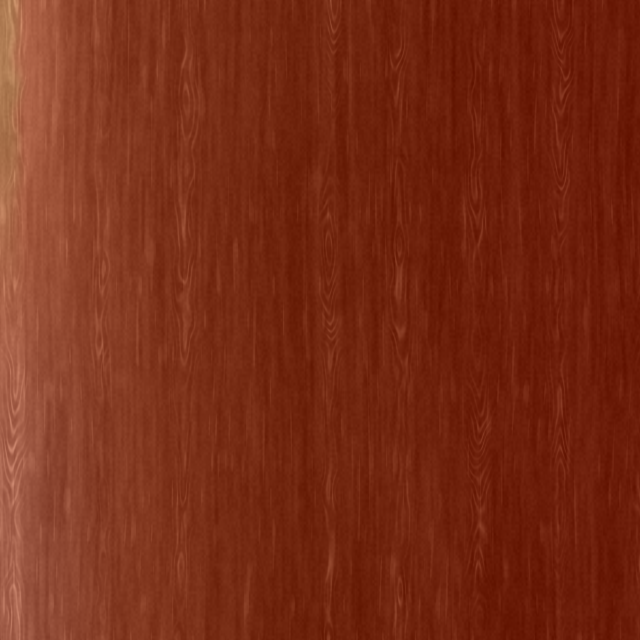
A WebGL 1 fragment shader for this texture:

```glsl
precision highp float;
// Reddish-brown wood veneer with vertical grain, arched figures and light from the left.
uniform vec2 u_resolution;

float hash(vec2 p) {
  vec3 q = fract(vec3(p.xyx) * 0.1031);
  q += dot(q, q.yzx + 33.33);
  return fract((q.x + q.y) * q.z);
}

float noise(vec2 p) {
  vec2 cell = floor(p);
  vec2 f = fract(p);
  f = f * f * (3.0 - 2.0 * f);
  return mix(mix(hash(cell), hash(cell + vec2(1.0, 0.0)), f.x),
             mix(hash(cell + vec2(0.0, 1.0)), hash(cell + vec2(1.0)), f.x), f.y);
}

// Nested arches, closed eyes and long flanks around unevenly spaced seams.
float archedFigure(vec2 p) {
  float u = p.x / 0.124 - 0.16;
  float seam = floor(u - 0.16 * sin(0.785 * u) + 0.5);
  float row = seam * 17.0 + 5.0;
  float dx = (u - seam - 0.16 * sin(0.785 * seam)) * 0.124;
  dx += 0.012 * (noise(vec2(p.y * 3.5, row)) - 0.5);
  dx += 0.007 * (noise(vec2(p.y * 17.0, row + 3.0)) - 0.5);
  float longFlanks = 1.0 - step(0.5, abs(mod(seam, 4.0) - 1.0));
  float rings = 9.0 * p.y + 9.0 * noise(vec2(p.y * 5.0, row + 6.0));
  rings *= 1.0 - 0.65 * longFlanks;
  rings -= 135.0 * sqrt(dx * dx + 0.000012);
  rings += 1.5 * noise(p * vec2(80.0, 26.0));
  float line = pow(0.5 + 0.5 * cos(6.2832 * rings), 2.0);
  float width = mix(0.008, 0.018, noise(vec2(p.y * 5.0, row + 9.0)));
  float patches = smoothstep(0.2, 0.75, noise(vec2(p.y * 6.0, row + 12.0)));
  float broken = 0.25 + 1.2 * noise(p * vec2(130.0, 50.0));
  float faint = 1.0 - 0.85 * (1.0 - step(0.5, abs(seam - 3.0)));
  return line * broken * faint * exp(-dx * dx / (width * width))
       * (0.35 + 0.65 * patches) * (0.75 + 0.25 * hash(vec2(seam, 4.0)));
}

// Long soft bands, finer fibres and short flecks, all stretched along the trunk.
float straightGrain(vec2 p) {
  float x = p.x + 0.012 * noise(vec2(p.x * 9.0, p.y * 3.0));
  return 0.09 * (noise(vec2(x * 32.0, p.y * 1.5)) - 0.5)
       + 0.13 * (noise(vec2(x * 95.0 + 7.0, p.y * 3.5)) - 0.5)
       + 0.15 * (noise(vec2(x * 200.0 + 31.0, p.y * 9.0)) - 0.5)
       + 0.11 * (noise(vec2(x * 170.0 + 57.0, p.y * 42.0)) - 0.5);
}

// Sparse pale pores and thin long veins.
float paleStreaks(vec2 p) {
  float x = p.x + 0.014 * noise(vec2(p.x * 6.0 + 40.0, p.y * 4.0));
  float pores = smoothstep(0.74, 0.98, noise(vec2(x * 190.0, p.y * 18.0 + 60.0)));
  float veins = smoothstep(0.72, 0.95, noise(vec2(x * 125.0 + 90.0, p.y * 3.0)));
  return 0.19 * pores + 0.13 * veins * noise(p * vec2(20.0, 14.0));
}

void main() {
  vec2 p = gl_FragCoord.xy / u_resolution;

  // Light falls off to the right and is strongest in the upper left corner.
  float light = 0.83 * exp(-p.x / 0.2);
  float corner = smoothstep(0.45, 0.95, p.y) * (1.0 - smoothstep(0.07, 0.15, p.x));
  float tone = light + 0.17 * corner - 0.035;
  tone += 0.06 * (noise(p * vec2(5.0, 3.0) + 11.0) - 0.5);

  float contrast = 0.85 + 0.6 * light;
  tone += contrast * (straightGrain(p) + paleStreaks(p) + 0.40 * archedFigure(p));
  tone += 0.10 * (noise(p * vec2(300.0, 230.0)) - 0.5);

  vec3 color = vec3(0.43, 0.135, 0.045) + tone * vec3(0.28, 0.28, 0.26);

  // Redder wood at the right, duller at the lower left, golden at the left edge.
  color += vec3(-0.005, -0.022, -0.008) * smoothstep(0.45, 0.95, p.x);
  color += vec3(-0.03, -0.005, 0.02) * (1.0 - smoothstep(0.0, 0.25, p.x))
         * (1.0 - smoothstep(0.2, 0.7, p.y));
  float ragged = p.x + 0.012 * (noise(vec2(p.x * 40.0, p.y * 22.0)) - 0.5);
  float edge = (1.0 - smoothstep(0.012, 0.045, ragged)) * smoothstep(0.45, 0.9, p.y);
  color += vec3(-0.01, 0.08, 0.03) * edge;

  gl_FragColor = vec4(clamp(color, 0.0, 1.0), 1.0);
}
```
